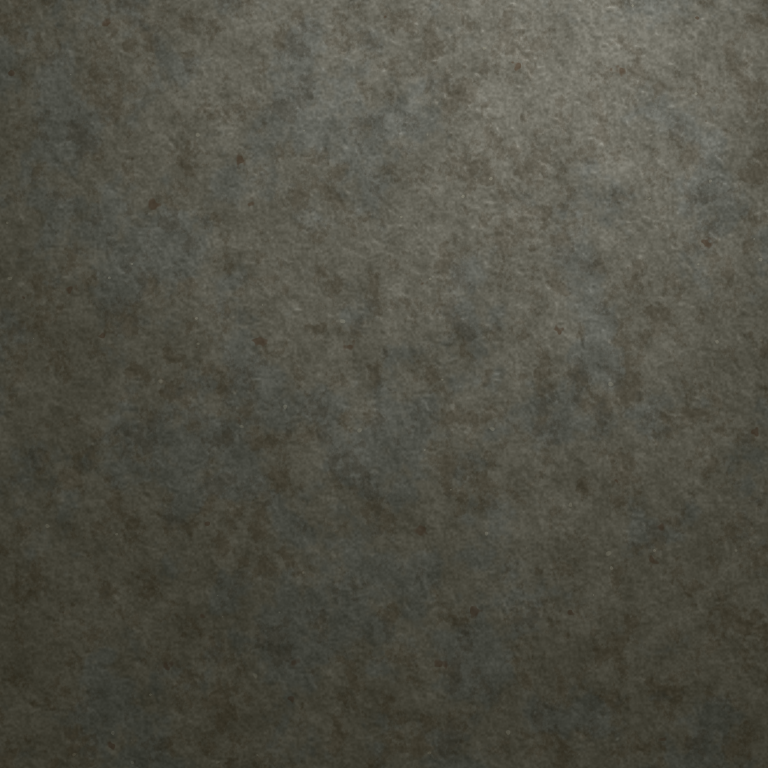
Write a three.js fragment shader that draws this texture.

```glsl
// Weathered olive-grey metal plate with mottled patina, fine relief and light from the upper right.
varying vec2 vUv;

const vec3 OLIVE_TINT = vec3(0.007, 0.0, -0.043);
const vec3 SLATE_SHIFT = vec3(-0.013, -0.002, 0.010);
const vec3 UMBER_SHIFT = vec3(0.006, -0.002, -0.006);
const vec3 RUST = vec3(0.22, 0.16, 0.11);
const vec3 GLINT = vec3(0.58, 0.57, 0.50);
const vec2 LAMP = vec2(0.77, 1.0);

float hash(vec2 p) {
  vec3 q = fract(vec3(p.xyx) * 0.1031);
  q += dot(q, q.yzx + 33.33);
  return fract((q.x + q.y) * q.z);
}

float noise(vec2 p) {
  vec2 cell = floor(p);
  vec2 f = fract(p);
  f = f * f * (3.0 - 2.0 * f);
  float low = mix(hash(cell), hash(cell + vec2(1.0, 0.0)), f.x);
  float high = mix(hash(cell + vec2(0.0, 1.0)), hash(cell + vec2(1.0, 1.0)), f.x);
  return mix(low, high, f.y);
}

// Layered noise; each octave is turned to hide the lattice.
float fbm(vec2 p, float gain) {
  float sum = 0.0;
  float weight = 1.0;
  float total = 0.0;
  for (int i = 0; i < 5; i++) {
    sum += weight * noise(p);
    total += weight;
    weight *= gain;
    p = mat2(1.6, 1.2, -1.2, 1.6) * p + 17.3;
  }
  return sum / total;
}

// Height of the hammered skin: small irregular bumps.
float skinHeight(vec2 p) {
  vec2 bent = p + 0.008 * vec2(noise(p * 60.0), noise(p * 60.0 + 31.0));
  vec2 turned = mat2(0.8, 0.6, -0.6, 0.8) * bent;
  return 0.5 * noise(turned * 115.0) + 0.5 * noise(bent * vec2(190.0, 215.0) + 9.0);
}

// One ragged spot in a random share of the grid cells.
float spots(vec2 p, float cells, float share, float radius, float seed) {
  vec2 grid = p * cells;
  vec2 id = floor(grid) + seed;
  vec2 centre = 0.25 + 0.5 * vec2(hash(id + 3.7), hash(id + 8.1));
  float size = radius * cells * mix(0.4, 1.0, hash(id + 5.9));
  float ragged = 1.3 * size * (noise(p * 210.0 + seed) - 0.5);
  float dist = length((fract(grid) - centre) * vec2(0.9, 1.0)) + ragged;
  return step(hash(id), share) * (1.0 - smoothstep(size * 0.3, size, dist));
}

// Broad falloff of the light, with slightly shaded side edges.
float lampLight(vec2 p) {
  vec2 q = p - LAMP;
  float glow = exp(-dot(q * q, vec2(1.7, 2.3)));
  float sides = smoothstep(0.0, 0.2, p.x) * smoothstep(0.0, 0.16, 1.0 - p.x);
  return glow * mix(0.8, 1.0, sides);
}

void main() {
  vec2 p = vUv;
  float light = lampLight(p);
  float tone = 0.212 + 0.226 * light;

  // Mottled patina: faint clouds, small blotches and dark stains.
  float clouds = fbm(p * 9.0 + 4.0, 0.6) - 0.5;
  float blotches = fbm(p * vec2(37.0, 32.0) + 40.0, 0.75) - 0.5;
  float stain = smoothstep(0.51, 0.67, fbm(p * vec2(41.0, 35.0) + 71.0, 0.7));
  tone *= 1.02 + 0.13 * clouds + 0.42 * blotches - 0.11 * stain;

  // Fine relief lit from above, with a sheen where the light is strong.
  vec2 toLamp = vec2(0.0012, 0.0019);
  float relief = skinHeight(p - toLamp) - skinHeight(p + toLamp);
  float grain = noise(p * 330.0 + 13.0) - 0.5;
  float sheen = smoothstep(0.25, 0.6, relief) * light;
  tone *= 1.0 + 0.20 * relief + 0.15 * grain + 0.12 * sheen;

  // Olive base with faint slate patches and warm umber stains.
  vec3 colour = tone + OLIVE_TINT;
  float slate = smoothstep(0.51, 0.66, fbm(p * 13.0 + 93.0, 0.65));
  colour += SLATE_SHIFT * slate + UMBER_SHIFT * stain;

  // Sparse rusty pits and tiny bright nicks.
  float pits = spots(p, 17.0, 0.12, 0.008, 11.0);
  float nicks = spots(p, 37.0, 0.05, 0.0035, 57.0);
  colour = mix(colour, RUST * (0.75 + 0.6 * light), 0.5 * pits);
  colour = mix(colour, GLINT, nicks * (0.15 + 0.4 * light));

  gl_FragColor = vec4(colour, 1.0);
}
```
